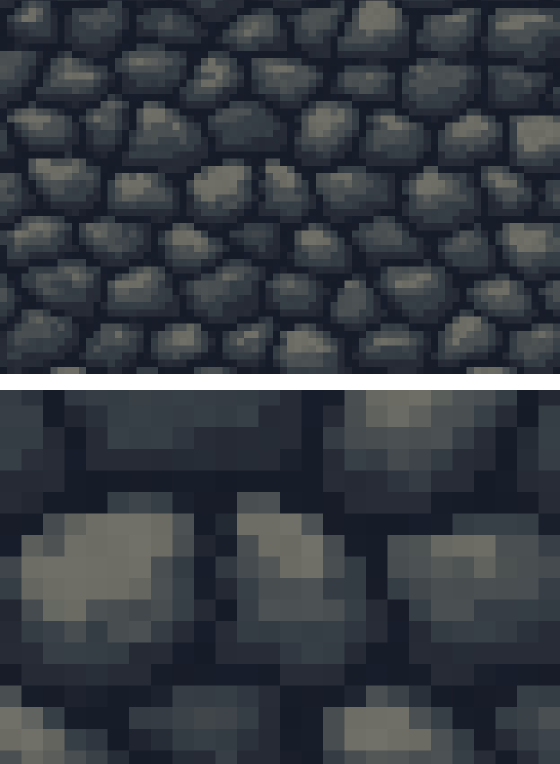
Top: the whole. Bottom: its middle third, enlarged.
This texture is drawn by a Shadertoy shader. Its source:

```glsl
// Draws a wall of rounded grey cobblestones in chunky pixel-art shading.

// Layout
const float BLOCKS_ACROSS = 78.0;             // coarse pixels over the canvas width
const vec2  STONE_BLOCKS  = vec2(10.0, 7.4);  // average stone size in blocks
const float JITTER        = 0.50;             // scatter of stone centres
const float SIZE_SPREAD   = 0.24;             // difference between large and small stones
const float ROUNDING      = 14.0;             // lower is rounder corners
const float GAP           = 0.052;            // half width of the joints

// Shading
const vec2  LIGHT         = vec2(-0.20, 0.55);
const float DOME_DEPTH    = 0.34;
const float STREAK        = 0.13;
const float STONE_TONE    = 0.10;
const float GRAIN         = 0.06;
const float SOFTNESS      = 0.022;

// Palette, dark to light
const vec3 JOINT  = vec3(0.09, 0.11, 0.16);
const vec3 SHADOW = vec3(0.15, 0.17, 0.21);
const vec3 SLATE  = vec3(0.21, 0.24, 0.27);
const vec3 FACE   = vec3(0.29, 0.31, 0.32);
const vec3 SHEEN  = vec3(0.38, 0.39, 0.37);
const vec3 GLINT  = vec3(0.43, 0.43, 0.40);

float hash(vec2 p) {
    vec3 q = fract(vec3(p.xyx) * 0.1031);
    q += dot(q, q.yzx + 33.33);
    return fract((q.x + q.y) * q.z);
}

// Centre of the stone in a grid cell; odd rows are shifted by half a stone
vec2 stoneCentre(vec2 cell) {
    vec2 scatter = vec2(hash(cell + 17.3), hash(cell + 71.9)) - 0.5;
    return cell + 0.5 + vec2(0.5 * mod(cell.y, 2.0), 0.0) + JITTER * scatter;
}

// Squared distance reduced by a size weight, so that stones differ in size
float stoneReach(vec2 p, vec2 cell, vec2 centre) {
    vec2 d = p - centre;
    return dot(d, d) - SIZE_SPREAD * hash(cell + 5.7);
}

// Weighted cellular noise: rounded border distance, owning cell and its centre
float stoneEdge(vec2 p, out vec2 owner, out vec2 centre) {
    vec2 base = floor(p);
    float nearest = 1e3;
    for (int y = -2; y <= 2; y++)
    for (int x = -2; x <= 2; x++) {
        vec2 cell = base + vec2(x, y);
        vec2 c = stoneCentre(cell);
        float reach = stoneReach(p, cell, c);
        if (reach < nearest) {
            nearest = reach;
            owner = cell;
            centre = c;
        }
    }
    float sum = 0.0;
    for (int y = -2; y <= 2; y++)
    for (int x = -2; x <= 2; x++) {
        vec2 cell = owner + vec2(x, y);
        if (x == 0 && y == 0) continue;
        vec2 c = stoneCentre(cell);
        float border = (stoneReach(p, cell, c) - nearest) / (2.0 * length(c - centre));
        sum += exp(-ROUNDING * border);
    }
    return -log(sum) / ROUNDING;
}

vec3 shade(vec3 below, vec3 above, float level, float value) {
    return mix(below, above, smoothstep(level - SOFTNESS, level + SOFTNESS, value));
}

vec3 blockColour(vec2 block) {
    // Gently bent stone grid
    vec2 p = (block + 0.5) / STONE_BLOCKS + 20.0;
    p += 0.05 * sin(p.yx * vec2(5.3, 4.1) + vec2(0.7, 2.1))
       + 0.02 * sin(p.yx * vec2(13.7, 11.3));

    vec2 owner, centre;
    float edge = stoneEdge(p, owner, centre);

    // Dome lit from the upper left, broken into short horizontal streaks
    float rim = 1.0 - clamp(edge / DOME_DEPTH, 0.0, 1.0);
    float run = floor((block.x + 3.0 * hash(vec2(block.y, 3.0))) / 3.0);
    float light = 0.6 * (1.0 - rim * rim) + dot(p - centre, LIGHT);
    light += STREAK * (hash(vec2(run, block.y) + 41.0) - 0.5);
    light += STONE_TONE * (hash(owner + 29.0) - 0.5);

    vec3 colour = shade(SHADOW, SLATE, 0.33, light);
    colour = shade(colour, FACE, 0.54, light);
    colour = shade(colour, SHEEN, 0.665, light);
    colour = shade(colour, GLINT, 0.69, light);
    colour = mix(JOINT, colour, smoothstep(GAP - 0.012, GAP + 0.012, edge));
    return colour * (1.0 + GRAIN * (hash(block + 97.0) - 0.5));
}

void mainImage(out vec4 fragColor, in vec2 fragCoord) {
    // Four samples smooth the block edges
    vec3 colour = vec3(0.0);
    for (int i = 0; i < 4; i++) {
        vec2 offset = vec2(i % 2, i / 2) * 0.5 - 0.25;
        vec2 uv = (fragCoord + offset) / iResolution.x;
        colour += blockColour(floor(uv * BLOCKS_ACROSS));
    }
    fragColor = vec4(colour / 4.0, 1.0);
}
```
